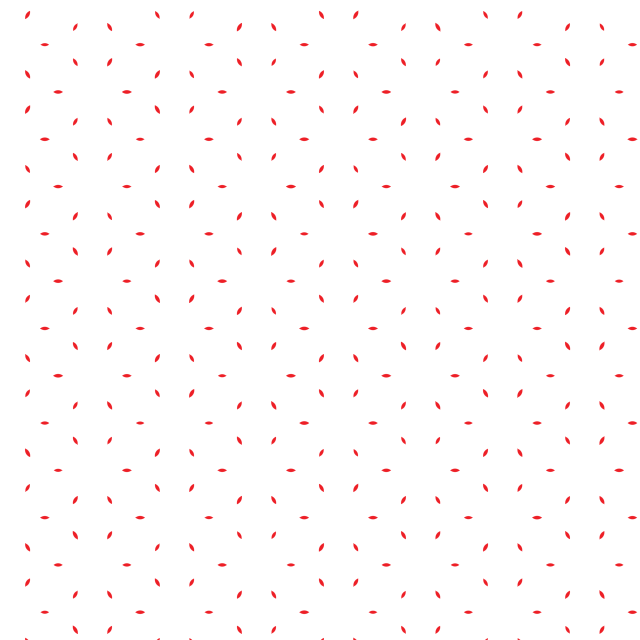
Write a Shadertoy shader that draws this pattern.

```glsl
const float TAU = 6.2831853;
const vec2 PITCH = vec2(0.2564, 0.1478);
const vec2 ORIGIN = vec2(0.0163, 0.9302);
const float RING_RADIUS = 0.0537;
const vec2 LEAF_HALF_SIZE = vec2(0.0071, 0.0026);
const vec3 PAPER = vec3(1.0);
const vec3 RED = vec3(0.93, 0.12, 0.15);

float hash(vec2 p) {
    return fract(sin(dot(p, vec2(127.1, 311.7))) * 43758.5453);
}

mat2 rotation(float angle) {
    float c = cos(angle), s = sin(angle);
    return mat2(c, -s, s, c);
}

// Signed distance to a pointed leaf lying along x
float leafDistance(vec2 p, vec2 halfSize) {
    p = abs(p);
    float offset = (halfSize.x * halfSize.x - halfSize.y * halfSize.y) / (2.0 * halfSize.y);
    bool beyondTip = (p.x - halfSize.x) * offset > p.y * halfSize.x;
    return beyondTip ? length(p - vec2(halfSize.x, 0.0))
                     : length(p + vec2(0.0, offset)) - offset - halfSize.y;
}

// Nearest centre of a staggered lattice, in units of the pitch
vec2 nearestCentre(vec2 p, vec2 pitch) {
    vec2 corner = floor(p / pitch + 0.5);
    vec2 middle = floor(p / pitch) + 0.5;
    return length(p - corner * pitch) < length(p - middle * pitch) ? corner : middle;
}

// Six radial leaves, each slightly different in size
float ringDistance(vec2 p, vec2 id, float radius, vec2 leafHalfSize) {
    float sector = floor(atan(p.y, p.x) / TAU * 6.0 + 0.5);
    float leafIndex = mod(sector, 6.0);
    vec2 leafPoint = rotation(sector * TAU / 6.0) * p - vec2(radius, 0.0);
    float scale = mix(0.9, 1.08, hash(id * 2.0 + leafIndex * vec2(17.0, 5.0)));
    return leafDistance(leafPoint, leafHalfSize * scale);
}

void mainImage(out vec4 fragColor, in vec2 fragCoord) {
    vec2 p = fragCoord / iResolution.y - ORIGIN;
    float pixel = 1.0 / iResolution.y;

    vec2 centre = nearestCentre(p, PITCH);
    float d = ringDistance(p - centre * PITCH, centre, RING_RADIUS, LEAF_HALF_SIZE);

    float coverage = 1.0 - smoothstep(-0.7 * pixel, 0.7 * pixel, d);
    fragColor = vec4(mix(PAPER, RED, coverage), 1.0);
}
```
